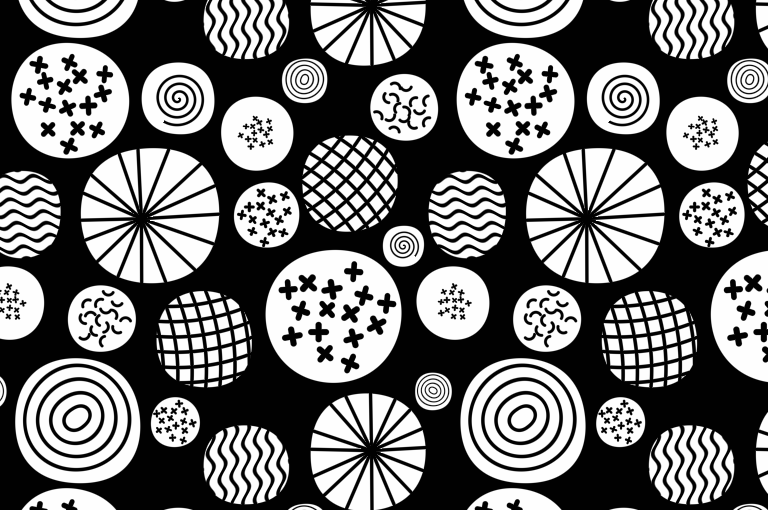
Reproduce this pattern procedurally as a Shadertoy shader.

```glsl
const float TAU = 6.2832;

// Centre x, centre y, radius, spread of the scattered marks
const vec4 SCATTERED[8] = vec4[8](
    vec4(70, 101, 59, .82), vec4(335, 317, 68, .82), vec4(268, 216, 33, .84), vec4(176, 424, 25, .84),
    vec4(258, 134, 37, .47), vec4(8, 304, 37, .47), vec4(406, 108, 34, .78), vec4(102, 320, 34, .78));

// Centre x, centre y, radius, turn (for spokes: shift of the hub)
const vec4 LINED[11] = vec4[11](
    vec4(78, 423, 64, 0), vec4(306, 81, 23, .6), vec4(435, 393, 19, 2),
    vec4(179, 99, 37, 1), vec4(405, 247, 21, 2.4),
    vec4(247, 467, 42, 0), vec4(22, 215, 42, 1.57),
    vec4(351, 184, 49, .8), vec4(205, 341, 49, .15),
    vec4(151, 216, 70, -9), vec4(369, 454, 59.5, 4));

float hash(float n) {
    return fract(sin(n * 127.1) * 43758.5453);
}

vec2 turn(vec2 p, float angle) {
    float c = cos(angle), s = sin(angle);
    return mat2(c, s, -s, c) * p;
}

vec2 fromCentre(vec2 p, vec2 centre) {
    return mod(p - centre + 223.5, 447.0) - 223.5;
}

// Hand-cut disc, slightly uneven and squared off
float blob(vec2 p, float radius, float seed, float squareness) {
    float a = atan(p.y, p.x);
    float uneven = .012 * sin(2.0 * a + seed) + .01 * sin(3.0 * a + seed * 1.7);
    return length(p) - radius * (1.0 + uneven - squareness * cos(4.0 * a));
}

float stripes(float x, float spacing) {
    return abs(x - spacing * round(x / spacing));
}

float petalCross(vec2 p, float size) {
    p = abs(p);
    if (p.y > p.x) p = p.yx;
    p.x -= clamp(p.x, 0.0, size * .7);
    return length(p) - size * .29;
}

float crescent(vec2 p, float radius) {
    p = vec2(abs(p.x), p.y + radius * .75);
    vec2 tip = vec2(.89, .45);
    float d = tip.y * p.x > tip.x * p.y ? length(p - tip * radius) : abs(length(p) - radius);
    return d - radius * .26;
}

// Crosses or crescents spread on a sunflower spiral
float scatter(vec2 p, float reach, float seed, bool curved) {
    float d = 1e3;
    for (int i = 0; i < 15; i++) {
        float n = float(i), h = hash(n + seed * 17.0);
        float a = 2.4 * n + seed * 1.9 + .3 * (h - .5);
        vec2 q = p - reach * sqrt((n + .4) / 15.0) * vec2(cos(a), sin(a));
        q = turn(q, h * TAU);
        d = min(d, curved ? crescent(q, reach * .21)
                          : petalCross(q * vec2(1.0, .9 + .25 * h), reach * .19));
    }
    return d;
}

float rings(vec2 p, float radius, float angle) {
    p = turn(p / radius + vec2(.01, .05), angle);
    float k = length(p), a = atan(p.y, p.x);
    k *= 1.0 - .4 * cos(2.0 * a + 1.3) * exp(-5.0 * k) + .012 * sin(3.0 * a + 4.0 * k);
    float ring = clamp(round((k - .19) / .21), 0.0, 3.0);
    return radius * (abs(k - .19 - .21 * ring) - .028);
}

float spiral(vec2 p, float radius, float angle) {
    p = turn(p / radius, angle);
    float k = length(p), start = atan(p.y, p.x) / TAU;
    float lap = clamp(round(k / .21 - start), 0.0, 3.0);
    return radius * (abs(k - .21 * (lap + start)) - .035);
}

float waves(vec2 p) {
    return .85 * stripes(p.x + 3.2 * sin(p.y * .21 + p.x * .06), 11.8) - 1.6;
}

float netting(vec2 p) {
    p += .0025 * p.yx * p.yx;
    return min(stripes(p.x, 14.5), stripes(p.y + 5.0, 15.5)) - 1.8;
}

float spokes(vec2 p, float seed) {
    float a = atan(p.y, p.x), id = mod(round(a / TAU * 16.0), 16.0);
    float aim = (id + .35 * (hash(id + seed) - .5)) * TAU / 16.0;
    return abs(sin(a - aim)) * length(p) - 1.7;
}

void mainImage(out vec4 fragColor, in vec2 fragCoord) {
    // The canvas is 512 units high, with y running down
    float unit = 512.0 / iResolution.y;
    vec2 p = vec2(fragCoord.x, iResolution.y - fragCoord.y) * unit;
    float paper = 1e3;

    // Discs with scattered marks
    for (int i = 0; i < 8; i++) {
        vec4 m = SCATTERED[i];
        float seed = float(i) + 1.0;
        vec2 q = fromCentre(p, m.xy);
        float body = blob(q, m.z, seed, .008);
        if (body < unit) paper = min(paper, max(body, -scatter(q, m.z * m.w, seed, i > 5)));
    }

    // Discs with drawn lines
    for (int i = 0; i < 11; i++) {
        vec4 m = LINED[i];
        vec2 q = fromCentre(p, m.xy), s = turn(q, m.w);
        bool wavy = i == 5 || i == 6;
        float body = blob(wavy ? s * vec2(.95, 1.05) : q, m.z, float(i) * 2.3, .02);
        if (body > unit) continue;
        float ink = i < 3 ? rings(q, m.z, m.w)
                  : i < 5 ? spiral(q, m.z, m.w)
                  : wavy ? waves(s)
                  : i < 9 ? netting(s)
                  : spokes(q - m.w * vec2(1.0, -.4), float(i));
        paper = min(paper, max(body, -ink));
    }

    float light = 1.0 - smoothstep(-.75 * unit, .75 * unit, paper);
    fragColor = vec4(vec3(mix(.005, .995, light)), 1.0);
}
```
